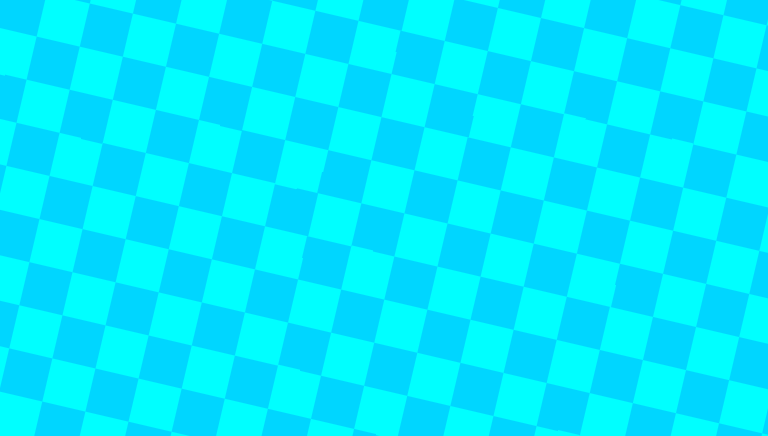
Write a Shadertoy shader that draws this pattern.

```glsl
float hash(vec2 p) {
    return fract(sin(dot(p, vec2(127.1, 311.7))) * 4375.85);
}

// Small offset applied to a few half-edges
float notch(vec2 edge) {
    return 0.025 * step(0.97, hash(edge)) * sign(hash(edge + 17.0) - 0.5);
}

void mainImage(out vec4 fragColor, in vec2 fragCoord) {
    // Tilted grid, one unit per square
    vec2 uv = (fragCoord - 0.5 * iResolution.xy) / iResolution.y;
    uv -= vec2(-0.0289, 0.1325);
    float tilt = radians(13.15);
    vec2 p = 9.85 * vec2(uv.x * cos(tilt) - uv.y * sin(tilt),
                         uv.x * sin(tilt) + uv.y * cos(tilt));

    // Signed distance to the nearest edge on each axis
    vec2 corner = floor(p + 0.5);
    vec2 edge = p - corner;
    vec2 halves = floor(p * 2.0);
    edge += vec2(notch(vec2(corner.x, halves.y)),
                 notch(vec2(halves.x, corner.y) + 53.0));

    // Smoothed checker sign, flipped at every other corner
    vec2 side = clamp(edge * iResolution.y / (0.52 * 9.85), -1.0, 1.0);
    float parity = 1.0 - 2.0 * mod(corner.x + corner.y, 2.0);
    float checker = 0.5 - 0.5 * side.x * side.y * parity;

    fragColor = vec4(mix(vec3(0.0, 0.84, 1.0), vec3(0.0, 1.0, 1.0), checker), 1.0);
}
```
